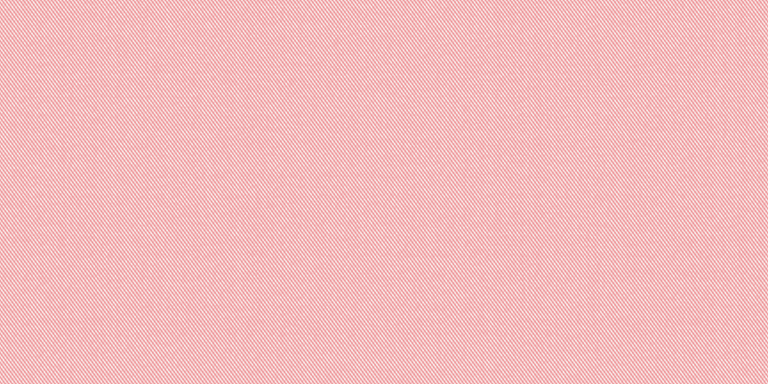
Give the GLSL for this pattern, as a WebGL 1 fragment shader.

```glsl
precision highp float;
// Fine pink and white twill cloth with steep diagonal ribs broken into small checks.
uniform vec2 u_resolution;

const float TAU = 6.2831853;

float hash(vec2 p) {
  vec3 q = fract(vec3(p.xyx) * 0.1031);
  q += dot(q, q.yzx + 33.33);
  return fract((q.x + q.y) * q.z);
}

float valueNoise(vec2 p) {
  vec2 cell = floor(p);
  vec2 f = fract(p);
  f = f * f * (3.0 - 2.0 * f);
  return mix(mix(hash(cell), hash(cell + vec2(1.0, 0.0)), f.x),
             mix(hash(cell + vec2(0.0, 1.0)), hash(cell + 1.0), f.x), f.y);
}

// Smooth wave that fades out when its period nears two pixels.
float softWave(float phase, vec2 cyclesPerPixel) {
  float highest = max(cyclesPerPixel.x, cyclesPerPixel.y);
  return cos(TAU * phase) * (1.0 - smoothstep(0.48, 0.8, highest));
}

void main() {
  vec2 uv = gl_FragCoord.xy / u_resolution;
  vec2 repeats = vec2(216.0, 80.0);
  vec2 thread = uv * repeats;
  vec2 frequency = repeats / u_resolution;

  // Diagonal ribs fall to the right; fainter crossing ribs form the checks.
  float rib = softWave(thread.x + thread.y, frequency);
  float crossing = softWave(thread.x - thread.y, frequency);

  // Each yarn and each crossing takes the dye slightly differently.
  float warpTone = hash(vec2(floor(2.0 * thread.x), 7.0)) - 0.5;
  float weftTone = hash(vec2(3.0, floor(2.0 * thread.y))) - 0.5;
  float grain = valueNoise(thread * vec2(2.0, 3.0) + 40.0) - 0.5;

  float tone = 0.5 + 0.36 * rib * (1.0 + 0.5 * grain) + 0.1 * crossing;
  tone += 0.03 * warpTone + 0.03 * weftTone + 0.16 * grain;

  vec3 rose = vec3(0.93, 0.55, 0.57);
  vec3 cream = vec3(0.975, 0.93, 0.92);
  gl_FragColor = vec4(mix(rose, cream, clamp(tone, 0.0, 1.0)), 1.0);
}
```
